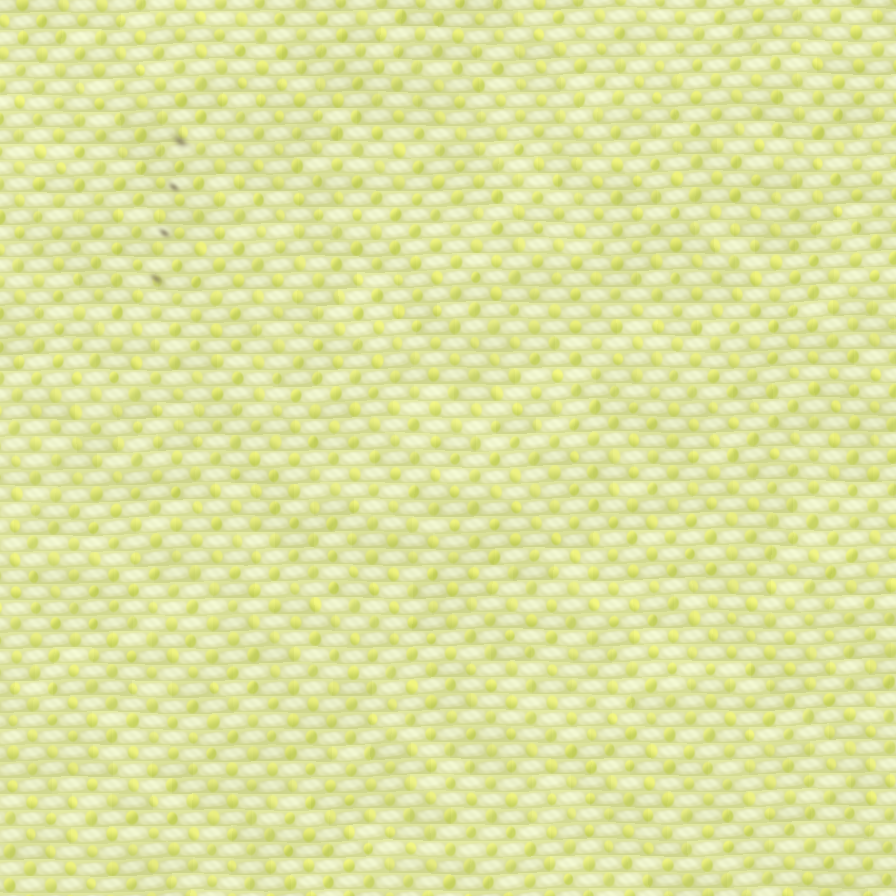
A Shadertoy shader for this texture:

```glsl
// Plain-woven canvas: pale rounded weft floats with yellow-green warp dots in brick order.
#define COLUMNS 22.5          // warp dots across
#define ROWS 55.0             // weft rows down
#define PHASE vec2(0.08, -0.37)
#define LEAN vec2(0.012, 0.006) // slant of columns and of rows
#define WOBBLE 0.13           // waviness of the threads, in cells
#define FLOAT_SIZE vec2(0.38, 0.41)
#define DOT_SIZE vec2(0.155, 0.47)
#define WEAR 0.035            // brightness variation between repeats

const vec3 FLOAT_CREST = vec3(0.925, 0.945, 0.790);
const vec3 FLOAT_SIDE  = vec3(0.875, 0.888, 0.675);
const vec3 SEAM        = vec3(0.825, 0.850, 0.570);
const vec3 DOT_SHADE   = vec3(0.770, 0.820, 0.360);
const vec3 DOT_LIGHT   = vec3(0.940, 0.955, 0.490);
const vec3 STAIN       = vec3(0.540, 0.510, 0.390);

float hash(vec2 p) {
    vec3 q = fract(vec3(p.xyx) * 0.1031);
    q += dot(q, q.yzx + 33.33);
    return fract((q.x + q.y) * q.z);
}

// Layered sines, about -1 to 1
float waves(vec2 p) {
    return 0.5 * sin(p.x + 1.7 * sin(p.y)) + 0.3 * sin(2.3 * p.y - 1.1 * p.x)
         + 0.2 * sin(4.1 * p.x + 3.7 * p.y);
}

// Superellipse radius: 1 on the outline
float roundedRadius(vec2 p, vec2 size) {
    vec2 q = p / size;
    q *= q;
    return pow(dot(q, q), 0.25);
}

// Four dark flecks in a loose line near the upper left
float stains(vec2 uv) {
    float amount = 0.0;
    for (int i = 0; i < 4; i++) {
        float k = float(i);
        vec2 center = vec2(0.201 - 0.009 * k, 0.842 - 0.051 * k);
        center.x += 0.006 * (hash(vec2(k, 7.0)) - 0.5);
        vec2 d = (uv - center) * vec2(1.0, 1.3);
        d.y += 0.5 * d.x;
        float size = mix(0.0045, 0.0075, hash(vec2(k, 3.0)));
        amount = max(amount, exp(-dot(d, d) / (size * size)));
    }
    return amount;
}

void mainImage(out vec4 fragColor, in vec2 fragCoord) {
    vec2 uv = fragCoord / iResolution.xy;
    float blur = 1.5 * ROWS / iResolution.y;

    // Slanted, gently wavy thread grid, shifted half a cell on odd rows
    vec2 grid = (uv - LEAN * (uv.yx - 0.5)) * vec2(COLUMNS, ROWS) + PHASE;
    grid += WOBBLE * vec2(0.5 * waves(uv * 17.0), waves(uv.yx * 13.0 + 4.0));
    float row = floor(grid.y);
    grid.x += 0.5 * mod(row, 2.0);
    vec2 dotId = vec2(floor(grid.x), row);
    vec2 cell = fract(grid) - 0.5;

    // Weft float, centred between two dots
    float side = step(0.0, cell.x);
    vec2 floatId = dotId + vec2(side, 0.0);
    vec2 f = vec2(cell.x + 0.5 - side, cell.y);
    float floatSeed = hash(floatId + 19.0);
    f.y -= 0.18 * f.x + 0.08 * (hash(floatId + 53.0) - 0.5);
    vec2 floatSize = FLOAT_SIZE * mix(0.93, 1.07, floatSeed);
    float r = roundedRadius(f, floatSize);
    float crest = 1.0 - smoothstep(0.35, 1.0, length((f - vec2(0.0, 0.06)) / floatSize));
    vec3 yarn = mix(FLOAT_SIDE, FLOAT_CREST, crest);
    yarn += 0.012 * sin(f.x * 24.0 + f.y * 9.0 + 6.3 * floatSeed);
    float cover = 1.0 - smoothstep(0.85 - blur, 1.0 + blur, r);
    vec3 color = mix(SEAM + 0.05 * smoothstep(-0.1, 0.5, f.y), yarn, cover);

    // Warp dot, lit from a side that varies
    float dotSeed = hash(dotId + 81.0);
    vec2 jitter = vec2(0.05, 0.10) * (vec2(dotSeed, hash(dotId + 37.0)) - 0.5);
    vec2 d = cell - jitter;
    vec2 dotSize = DOT_SIZE * mix(0.85, 1.12, hash(dotId + 11.0));
    float light = smoothstep(-0.7, 0.8, d.y / dotSize.y
                + (dotSeed - 0.6) * 1.6 * d.x / dotSize.x + 0.9 * (dotSeed - 0.5));
    float dotCover = 1.0 - smoothstep(0.75 - blur, 1.0 + blur, length(d / dotSize));
    float strength = mix(0.65, 1.0, hash(dotId + 67.0));
    color = mix(color, mix(DOT_SHADE, DOT_LIGHT, light), dotCover * strength);

    // Wear per repeat, broad tone drift and flecks
    color += WEAR * (floatSeed - 0.5) + 0.010 * waves(uv * 9.0 + 2.0);
    color = mix(color, STAIN, 0.75 * stains(uv));
    fragColor = vec4(clamp(color, 0.0, 1.0), 1.0);
}
```
